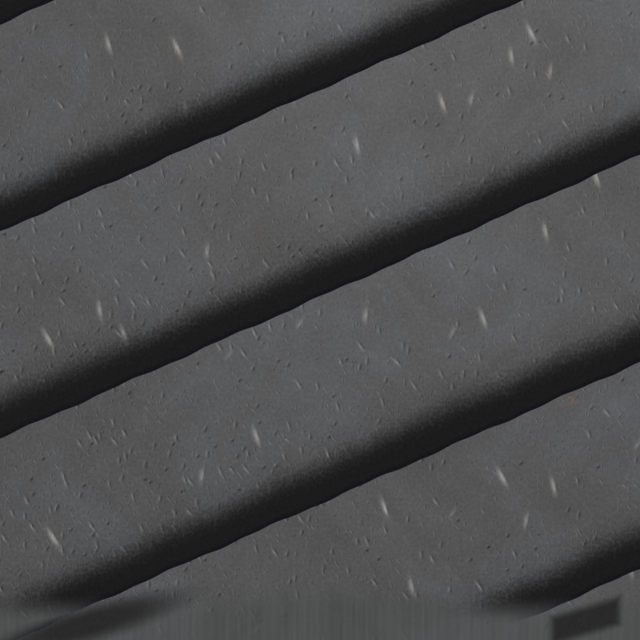
Write a Shadertoy shader that draws this texture.

```glsl
// Slanted dark stone slats with soft shadowed grooves, chips and a smeared lower rim.

vec2 hash2(vec2 p) {
    vec3 q = fract(p.xyx * vec3(0.1031, 0.1030, 0.0973));
    q += dot(q, q.yzx + 33.33);
    return fract((q.xx + q.yz) * q.zy);
}

// Cellular noise: distance to the nearest scattered point.
float cells(vec2 p) {
    vec2 id = floor(p);
    float nearest = 2.0;
    for (int y = -1; y <= 1; y++)
    for (int x = -1; x <= 1; x++) {
        vec2 cell = id + vec2(x, y);
        nearest = min(nearest, length(cell + hash2(cell) - p));
    }
    return nearest;
}

// Layered, warped sines in about -1..1.
float mottle(vec2 p) {
    float sum = 0.0, weight = 0.5;
    for (int i = 0; i < 5; i++) {
        p += 0.7 * sin(p.yx * 1.3 + float(i) * 2.1);
        sum += weight * sin(p.x) * sin(p.y + 1.0);
        p = mat2(1.5, 1.1, -1.1, 1.5) * p;
        weight *= 0.62;
    }
    return sum;
}

// Small slanted chips: a lit rim beside a dark pit, kept where chance < density.
float chips(vec2 p, float density) {
    vec2 id = floor(p);
    float relief = 0.0;
    for (int y = -1; y <= 1; y++)
    for (int x = -1; x <= 1; x++) {
        vec2 cell = id + vec2(x, y);
        vec2 rnd = hash2(cell + 71.0);
        vec2 d = p - cell - hash2(cell);
        float angle = mix(-1.0, 0.7, rnd.y);
        d = mat2(cos(angle), -sin(angle), sin(angle), cos(angle)) * d;
        d /= vec2(0.10, 0.13 + 0.22 * rnd.y);
        float lit = exp(-dot(d, d));
        d.x -= 1.3;
        float pit = exp(-dot(d, d));
        relief += step(rnd.x, density) * (lit * (0.3 + rnd.y) - pit * (1.2 - 0.6 * rnd.y));
    }
    return relief;
}

void mainImage(out vec4 fragColor, in vec2 fragCoord) {
    vec2 uv = fragCoord / iResolution.xy;
    float pixel = 1.0 / iResolution.y;

    // Height above the nearest sharp slat edge below.
    float period = 0.3235;
    float wobble = 0.0012 * sin(uv.x * 37.0 + uv.y * 9.0) + 0.0007 * sin(uv.x * 113.0);
    float v = uv.y - 0.443 * uv.x + 0.010 + wobble;
    float height = mod(v, period);

    // Slat face: broad light, cloudy stains and fine grain.
    float cloud = mottle(uv * 11.0 + 3.0);
    float grain = cells(uv * 150.0) + cells(uv * vec2(250.0, 190.0) + 9.0) - 1.0;
    float light = 0.338 + 0.028 * smoothstep(0.1, 1.0, uv.y)
                + 0.018 * sin(uv.x * 4.2 - 1.2) * uv.y
                + 0.025 * cloud + 0.010 * mottle(uv * 45.0) + 0.026 * grain;
    vec3 face = light * mix(vec3(1.01, 1.0, 0.99), vec3(0.985, 1.0, 1.03), 0.5 + 0.5 * cloud);

    // Chips gather near groove shoulders and towards the lower left.
    float shoulder = smoothstep(0.06, 0.09, height) * smoothstep(0.15, 0.10, height);
    float wear = 0.12 + 0.22 * shoulder + 0.25 * smoothstep(0.9, 0.1, length(uv - vec2(0.0, 0.2)));
    face += 0.10 * chips(uv * 48.0, wear) + 0.055 * chips(uv * 85.0 + 20.0, wear + 0.1);
    face += 0.22 * max(chips(uv * 22.0 + 5.0, 0.06), 0.0) * vec3(1.0, 0.98, 0.9);

    // Rust speck.
    vec2 speck = (uv - vec2(0.895, 0.373)) / vec2(0.008, 0.006);
    face += vec3(0.12, 0.02, -0.03) * exp(-dot(speck, speck)) * (0.7 + grain);

    // Groove: bluish black at the sharp edge, softening up into the face.
    float ragged = height + 0.005 * cloud + 0.006 * grain;
    vec3 groove = mix(vec3(0.075, 0.075, 0.10), vec3(0.11, 0.11, 0.112), smoothstep(0.0, 0.012, height));
    groove += 0.04 * smoothstep(0.025, 0.06, ragged) + 0.012 * grain;
    float shadow = 1.0 - 0.85 * smoothstep(0.038, 0.085, ragged) - 0.15 * smoothstep(0.07, 0.125, ragged);
    float soft = 0.0015 + pixel;
    shadow = max(shadow, 0.0) * smoothstep(0.0, soft, height);

    // Lower rim: grooves dissolve, faint vertical streaks and stray dark wedges remain.
    float rim = smoothstep(0.085, 0.03, uv.y + 0.012 * sin(uv.x * 9.0));
    shadow *= 1.0 - rim;
    float streak = sin(uv.x * 410.0 + 3.0 * sin(uv.x * 67.0)) * sin(uv.x * 173.0);
    face = mix(face, vec3(0.30, 0.305, 0.305) + 0.014 * streak + 0.02 * cloud, 0.75 * rim);
    vec2 wedge = uv - vec2(0.14, 0.025);
    wedge.y -= 0.28 * wedge.x;
    float stray = smoothstep(1.2, 0.3, length(wedge / vec2(0.17, 0.032)));
    vec2 block = uv - vec2(0.915, 0.030);
    block.y -= 0.30 * block.x;
    stray = max(stray, smoothstep(0.012, -0.006, max(abs(block.x) - 0.05, abs(block.y) - 0.018)));
    shadow = max(shadow, 0.9 * stray);

    fragColor = vec4(clamp(mix(face, groove, shadow), 0.0, 1.0), 1.0);
}
```
